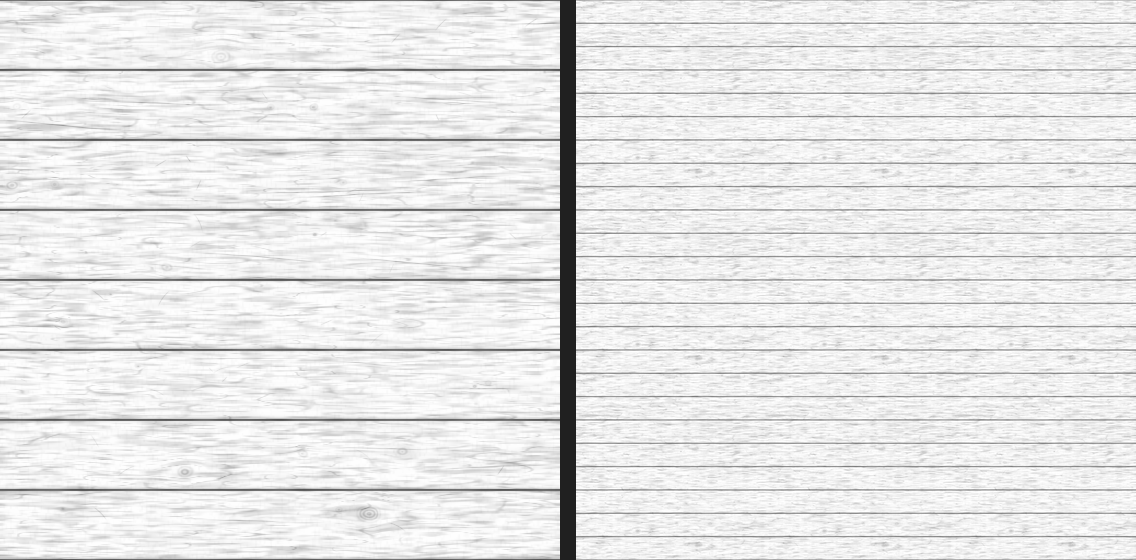
Left, the tile; right, the same tile 3 across and 3 down.
Reproduce this texture procedurally as a Shadertoy shader.

```glsl
// Whitewashed horizontal wooden planks with fine grain, knots, cracks and dark seams.
#define PLANKS 8.0
#define SEAM_HALF_WIDTH 0.0014
#define SEAM_SHADE 0.27
#define PAINT_SHADE 0.995
#define GRAIN_DEPTH 0.13
#define FIBRE_DEPTH 0.1
#define KNOTS 3
#define RING_SPACING 0.0065
#define CRACKS 4
#define CRACK_DEPTH 0.36
#define SCRATCHES 6
#define SCRATCH_DEPTH 0.15

const float TAU = 6.28318;

// Four random values in 0..1 from an integer key
vec4 hash4(ivec3 key) {
    uvec4 h = uvec4(uvec3(key), 7u) * 1664525u + 1013904223u;
    for (int i = 0; i < 2; i++) {
        h += h.yzxy * h.wxyz;
        h ^= h >> 16u;
    }
    return vec4(h & 65535u) / 65535.0;
}

// Value noise that wraps after the given whole number of cells
float noise(vec2 uv, vec2 cells, int seed) {
    vec2 p = uv * cells, i = floor(p), f = fract(p);
    f = f * f * (3.0 - 2.0 * f);
    ivec2 a = ivec2(mod(i, cells)), b = ivec2(mod(i + 1.0, cells));
    float low = mix(hash4(ivec3(a, seed)).x, hash4(ivec3(b.x, a.y, seed)).x, f.x);
    float high = mix(hash4(ivec3(a.x, b.y, seed)).x, hash4(ivec3(b, seed)).x, f.x);
    return mix(low, high, f.y);
}

float streaks(vec2 uv, vec2 cells, int seed) {
    return smoothstep(0.45, 1.0, noise(uv, cells, seed));
}

// Thin contour lines of stretched noise, broken into short runs
float fibres(vec2 uv, vec2 cells, int seed) {
    float line = 1.0 - smoothstep(0.0, 0.07, abs(noise(uv, cells, seed) - 0.5));
    return line * smoothstep(0.4, 0.8, noise(uv, cells * vec2(2.0, 1.0), seed + 20));
}

float stroke(float dist, float halfWidth, float pixel) {
    return 1.0 - smoothstep(halfWidth - pixel, halfWidth + pixel, dist);
}

// Offset to a point inside the plank, wrapped across the canvas
vec2 offsetFrom(vec2 p, vec2 center) {
    vec2 d = p - center;
    return vec2(fract(d.x + 0.5) - 0.5, d.y);
}

void mainImage(out vec4 fragColor, in vec2 fragCoord) {
    vec2 uv = fragCoord / iResolution.xy;
    float pixel = 1.0 / iResolution.y;
    int plank = int(floor(uv.y * PLANKS));
    float across = fract(uv.y * PLANKS);
    vec2 p = vec2(uv.x, across / PLANKS);
    float wear = noise(uv, vec2(6.0, 32.0), 1);
    float dark = 0.0;

    // Knots: faint rings that bend the grain around them
    float bend = 0.006 * noise(uv, vec2(8.0, 18.0), 2);
    for (int i = 0; i < KNOTS; i++) {
        vec4 h = hash4(ivec3(plank, i, 101));
        vec2 d = offsetFrom(p, vec2(h.x, mix(0.15, 0.85, h.y) / PLANKS));
        float radius = mix(0.005, 0.026, h.z * h.z);
        float dist = length(d * vec2(0.85, 1.15)) + 0.006 * (noise(uv, vec2(60.0), 9) - 0.5);
        float r = dist / radius;
        float rings = 0.5 + 0.5 * cos(dist * TAU / RING_SPACING);
        dark += 0.09 * (1.0 - smoothstep(0.3, 1.0, r)) * (0.4 + rings) * (0.5 + h.w);
        bend -= 0.6 * d.y * exp(-0.5 * r * r);
    }

    // Grain: narrow stretched layers and sharper fibres
    vec2 g = uv + vec2(0.0, bend);
    float grain = streaks(g, vec2(22.0, 240.0), 3)
                + 0.3 * streaks(g, vec2(14.0, 120.0), 4)
                + 0.6 * streaks(g, vec2(48.0, 340.0), 5);
    dark += GRAIN_DEPTH * grain * mix(0.6, 1.2, wear);
    dark += FIBRE_DEPTH * (fibres(g, vec2(10.0, 80.0), 10) + fibres(g, vec2(16.0, 128.0), 11));
    dark += 0.02 * streaks(uv, vec2(256.0, 160.0), 6);

    // Long cracks, nearly along the grain and tapered at the ends
    float wobble = 0.0006 * sin(TAU * 5.0 * uv.x) + 0.001 * noise(uv, vec2(50.0, 32.0), 7);
    for (int i = 0; i < CRACKS; i++) {
        vec4 h = hash4(ivec3(plank, i, 202));
        vec2 d = offsetFrom(p, vec2(h.x, mix(0.18, 0.82, h.y) / PLANKS));
        float reach = mix(0.03, 0.17, h.z);
        float taper = 1.0 - smoothstep(0.1, 1.0, abs(d.x) / reach);
        float dist = abs(d.y - 0.18 * (h.w - 0.5) * d.x - wobble);
        float broken = 0.5 + 0.5 * noise(uv, vec2(70.0, 32.0), 12);
        dark += CRACK_DEPTH * taper * broken * stroke(dist, 0.0005, pixel) * mix(0.5, 1.0, h.z);
    }

    // Short curved scratches at steeper angles
    for (int i = 0; i < SCRATCHES; i++) {
        vec4 h = hash4(ivec3(plank, i, 303));
        vec2 d = offsetFrom(p, vec2(h.x, mix(0.15, 0.85, h.y) / PLANKS));
        float angle = 2.4 * (h.z - 0.5);
        vec2 q = mat2(cos(angle), -sin(angle), sin(angle), cos(angle)) * d;
        float taper = 1.0 - smoothstep(0.4, 1.0, abs(q.x) / mix(0.006, 0.022, h.w));
        float dist = abs(q.y + 20.0 * (h.w - 0.5) * q.x * q.x);
        dark += SCRATCH_DEPTH * taper * stroke(dist, 0.0004, pixel) * (0.4 + wear);
    }

    // Seams: narrow dark gap with a grey bevel above it
    float edge = min(across, 1.0 - across) / PLANKS;
    float bevel = across < 0.5 ? 0.5 : 0.2;
    dark += bevel * exp(-edge / 0.0022);
    float shade = clamp(PAINT_SHADE - dark, 0.0, 1.0);
    float gap = SEAM_SHADE + 0.12 * noise(uv, vec2(30.0, 8.0), 8);
    shade = mix(shade, gap, stroke(edge, SEAM_HALF_WIDTH, 0.7 * pixel));

    fragColor = vec4(vec3(shade), 1.0);
}
```
